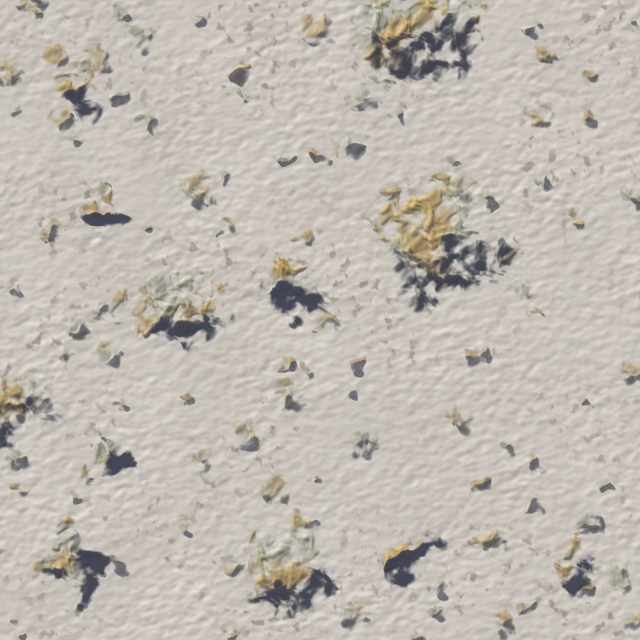
This texture is drawn by a Shadertoy shader. Its source:

```glsl
#define SAND vec3(0.788, 0.766, 0.738)
#define LITTER vec3(0.53, 0.48, 0.42)
#define STRAW vec3(0.66, 0.56, 0.37)
#define SAGE vec3(0.64, 0.64, 0.58)
#define SHADOW vec3(0.22, 0.23, 0.29)
#define SUN vec2(-0.55, 0.83)
#define RELIEF 0.17
#define GRAIN 62.0
#define BUSH_CELLS 5.0
#define TUFT_CELLS 15.0

vec2 hash2(vec2 p) {
    vec3 q = fract(p.xyx * vec3(0.1031, 0.1030, 0.0973));
    q += dot(q, q.yzx + 33.33);
    return fract((q.xx + q.yz) * q.zy);
}

float corner(vec2 cell, vec2 offset, vec2 f) {
    return dot(hash2(cell + offset + 71.0) * 2.0 - 1.0, f - offset);
}

float gradientNoise(vec2 p) {
    vec2 i = floor(p), f = p - i;
    vec2 u = f * f * f * (f * (f * 6.0 - 15.0) + 10.0);
    return mix(mix(corner(i, vec2(0, 0), f), corner(i, vec2(1, 0), f), u.x),
               mix(corner(i, vec2(0, 1), f), corner(i, vec2(1, 1), f), u.x), u.y);
}

float fbm(vec2 p) {
    float sum = 0.0, amp = 1.0;
    for (int i = 0; i < 3; i++) {
        sum += amp * gradientNoise(p);
        p = mat2(1.6, 1.2, -1.2, 1.6) * p + 17.3;
        amp *= 0.5;
    }
    return sum;
}

// Wind-combed bumps, longer along a slightly rising axis
float bumps(vec2 p) {
    vec2 q = mat2(0.66, -0.34, 0.24, 1.05) * p * GRAIN;
    return gradientNoise(q) + 0.55 * gradientNoise(q * 1.9 + 31.0);
}

// Twiggy height of the foliage
float twigs(vec2 p) {
    return fbm(p * 42.0 + 0.7 * gradientNoise(p * 30.0));
}

// Scattered cones: 1 at a plant's centre, 0 outside it
float plants(vec2 p, float cells, float chance, vec2 radii) {
    vec2 home = floor(p * cells);
    float height = 0.0;
    for (int y = -1; y <= 1; y++)
    for (int x = -1; x <= 1; x++) {
        vec2 cell = home + vec2(x, y);
        vec2 dice = hash2(cell + cells * 7.0);
        vec2 centre = (cell + 0.15 + 0.7 * hash2(cell + cells * 3.0 + 40.0)) / cells;
        float radius = mix(radii.x, radii.y, dice.y * dice.y);
        float cone = 1.0 - length((p - centre) * vec2(0.9, 1.1)) / radius;
        height = max(height, step(dice.x, chance) * cone);
    }
    return height;
}

vec3 paintPlants(vec3 ground, vec2 p, float cells, float chance, vec2 radii, float opacity) {
    vec2 warp = vec2(gradientNoise(p * cells * 2.5), gradientNoise(p * cells * 2.5 + 19.0));
    vec2 q = p + warp * radii.y * 0.7;
    vec2 reach = SUN * radii.y * 0.24;
    float body = plants(q, cells, chance, radii);
    float sunward = plants(q + reach, cells, chance, radii);
    float leeward = plants(q - reach, cells, chance, radii);

    // Ragged foliage lit from the sun side
    float twig = twigs(p);
    float slope = twigs(p - SUN * 0.003) - twigs(p + SUN * 0.003);
    float cover = smoothstep(0.12, 0.7, body + 1.15 * twig * smoothstep(0.0, 0.3, body));
    vec3 leaf = mix(SAGE, STRAW, smoothstep(-0.2, 0.25, gradientNoise(p * 17.0 + 5.0)));
    leaf *= 1.0 + 0.9 * clamp(slope, -0.5, 0.45);
    vec3 col = mix(ground, leaf, cover * opacity);

    // Blue-grey shade on the lee side and in the gaps
    float lean = sunward - leeward;
    float shade = smoothstep(0.2, 0.65, lean + 0.85 * twig * smoothstep(0.0, 0.25, sunward));
    return mix(col, SHADOW, shade * smoothstep(0.03, 0.3, sunward) * opacity);
}

void mainImage(out vec4 fragColor, in vec2 fragCoord) {
    vec2 p = fragCoord / iResolution.y;

    // Sand with broad mottling and raking light
    float slope = bumps(p - SUN * 0.0028) - bumps(p + SUN * 0.0028);
    float rough = 0.75 + 0.7 * gradientNoise(p * 8.0);
    vec3 col = SAND + RELIEF * slope * rough + 0.03 * fbm(p * 7.0);

    // Patches of fine dry litter
    float patches = smoothstep(-0.15, 0.35, fbm(p * 6.0 + 50.0));
    float specks = smoothstep(0.12, 0.5, fbm(p * 55.0 + 90.0));
    col = mix(col, LITTER, 0.6 * specks * patches);

    // Small tufts, then bushes
    col = paintPlants(col, p, TUFT_CELLS, 0.42, vec2(0.012, 0.034), 0.62);
    col = paintPlants(col, p, BUSH_CELLS, 0.5, vec2(0.03, 0.12), 0.9);

    fragColor = vec4(clamp(col, 0.0, 1.0), 1.0);
}
```
